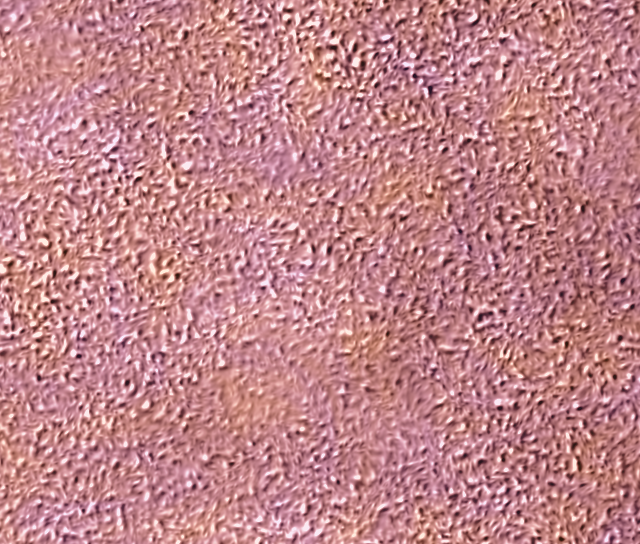
A Shadertoy shader for this texture:

```glsl
// Rough rose metallic paint: a crust of tiny grains lit from the upper left.
// Jittered cells each hold a tilted grain with a lit and a shaded flank; layered
// sines vary relief, tone and tint, and a six-step ramp turns tone into colour.
#define GRAINS 62.0        // coarse grains per canvas height
#define FINE_RATIO 1.63    // density of the fine layer relative to the coarse one
#define COARSE_RELIEF 0.86
#define FINE_RELIEF 0.46
#define LIGHT_ANGLE 2.55   // direction towards the light, radians
#define ANGLE_SPREAD 2.0   // random turn of single grains
#define GRAIN_SIZE vec2(0.27, 0.36)  // width across and along, in cells
#define PATCH_TONE 0.22
#define SIDE_FALLOFF 0.55  // left side brighter than right
#define TINT 0.035         // drift between salmon and mauve

const vec3 RAMP[6] = vec3[6](
    vec3(0.43, 0.21, 0.22), vec3(0.59, 0.35, 0.36), vec3(0.71, 0.46, 0.47),
    vec3(0.82, 0.56, 0.59), vec3(0.93, 0.71, 0.73), vec3(0.99, 0.92, 0.93));

vec4 hash42(vec2 p) {
    vec4 q = fract(p.xyxy * vec4(0.1031, 0.1030, 0.0973, 0.1099));
    q += dot(q, q.wzxy + 33.33);
    return fract((q.xxyz + q.yzzw) * q.zywx);
}

// Embossed cellular relief, scaled to roughly unit deviation
float grainRelief(vec2 p) {
    vec2 cell = floor(p);
    float relief = 0.0;
    for (int y = -1; y <= 1; y++)
    for (int x = -1; x <= 1; x++) {
        vec2 id = cell + vec2(x, y);
        vec4 rnd = hash42(id + 57.0);
        vec2 d = p - id - rnd.xy;
        float angle = LIGHT_ANGLE + (rnd.z - 0.5) * ANGLE_SPREAD;
        vec2 toLight = vec2(cos(angle), sin(angle));
        vec2 q = vec2(dot(d, toLight), dot(d, vec2(-toLight.y, toLight.x)));
        q /= GRAIN_SIZE * mix(0.8, 1.15, rnd.x);
        float window = 1.0 - smoothstep(0.65, 1.0, length(d));
        float strength = mix(0.4, 1.6, rnd.w);
        relief += strength * q.x * exp(-0.5 * dot(q, q)) * window;
    }
    return relief * 2.4;
}

// Layered, bent sines for slow irregular patches, about -1.5 to 1.5
float patches(vec2 p) {
    mat2 turn = mat2(0.8, 0.6, -0.6, 0.8);
    float sum = 0.0, amp = 0.8;
    for (int i = 0; i < 5; i++) {
        p = turn * p * 1.55 + 1.7;
        p += 0.7 * sin(p.yx * 0.8 + float(i));
        sum += amp * sin(p.x) * cos(p.y * 0.9);
        amp *= 0.85;
    }
    return sum;
}

vec3 toneToColour(float tone) {
    float t = tone * 1.35 + 2.5;
    vec3 colour = RAMP[0] * (1.0 + 0.3 * clamp(t, -2.0, 0.0));
    for (int i = 1; i < 6; i++)
        colour = mix(colour, RAMP[i], clamp(t - float(i - 1), 0.0, 1.0));
    return colour;
}

void mainImage(out vec4 fragColor, in vec2 fragCoord) {
    vec2 p = fragCoord / iResolution.y;
    float side = 0.5 - fragCoord.x / iResolution.x;

    // Bend the cell grid slightly so grains do not line up
    vec2 bent = p + 0.004 * sin(p.yx * vec2(41.0, 37.0) + 2.0 * sin(p * 23.0));
    float relief = COARSE_RELIEF * grainRelief(bent * GRAINS)
                 + FINE_RELIEF * grainRelief(bent * GRAINS * FINE_RATIO + 19.3);

    // Smoother and rougher regions, then slow brightness changes
    relief *= 1.0 + 0.22 * patches(p * 3.0 + 8.0);
    float tone = relief + PATCH_TONE * patches(p * 4.0) + SIDE_FALLOFF * side;

    // Tint drifts in the midtones; shadows lean towards plum
    float drift = TINT * patches(p * 9.0 + 3.0) + 0.015 * smoothstep(0.5, -2.0, tone);
    vec3 colour = toneToColour(tone) + drift * vec3(-0.3, -0.2, 1.0);
    fragColor = vec4(clamp(colour, 0.0, 1.0), 1.0);
}
```
